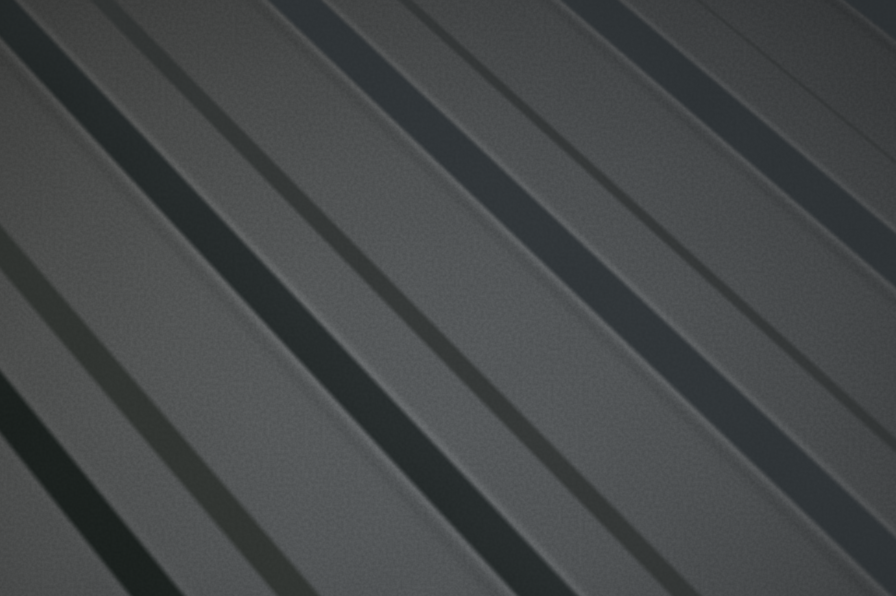
A Shadertoy shader for this texture:

```glsl
// Dark ribbed sheet metal seen at a slant: wide and narrow grooves receding in perspective.

#define VANISH vec2(-3.922, 5.176)   // where all grooves converge, in canvas heights
#define NEAR_SLOPE 1.25              // slope of the first wide groove
#define DEPTH_A 0.1763               // perspective spacing of the repeats
#define DEPTH_B 0.0209
#define WIDE_WIDTH 0.137             // wide groove, as a part of one repeat
#define NARROW_START 0.375           // narrow groove span in one repeat
#define NARROW_END 0.485
#define SOFTNESS 0.013
#define GRAIN_SCALE 170.0
#define GRAIN_AMOUNT 0.030
#define LIGHT_CENTER vec2(0.65, 0.33)

const vec3 SHEET = vec3(0.337, 0.350, 0.357);
const vec3 WIDE_NEAR = vec3(0.105, 0.127, 0.118);
const vec3 WIDE_FAR = vec3(0.188, 0.208, 0.220);
const vec3 NARROW_NEAR = vec3(0.185, 0.200, 0.187);
const vec3 NARROW_FAR = vec3(0.205, 0.217, 0.218);

vec2 gradientAt(vec2 cell) {
    vec3 h = fract(cell.xyx * vec3(0.1031, 0.1030, 0.0973));
    h += dot(h, h.yzx + 33.33);
    float angle = 6.2832 * fract((h.x + h.y) * h.z);
    return vec2(cos(angle), sin(angle));
}

float gradientNoise(vec2 p) {
    vec2 i = floor(p), f = fract(p);
    vec2 w = f * f * f * (f * (f * 6.0 - 15.0) + 10.0);
    vec2 e = vec2(0.0, 1.0);
    float a = dot(gradientAt(i), f);
    float b = dot(gradientAt(i + e.yx), f - e.yx);
    float c = dot(gradientAt(i + e.xy), f - e.xy);
    float d = dot(gradientAt(i + e.yy), f - e.yy);
    return mix(mix(a, b, w.x), mix(c, d, w.x), w.y);
}

// Soft-edged strip between two positions
float strip(float x, float start, float end, float soft) {
    return smoothstep(start - soft, start + soft, x) - smoothstep(end - soft, end + soft, x);
}

// Soft line around a position
float ridge(float x, float center, float width) {
    float d = (x - center) / width;
    return exp(-d * d);
}

void mainImage(out vec4 fragColor, in vec2 fragCoord) {
    vec2 p = fragCoord / iResolution.y;

    // Perspective: slope towards the vanishing point gives the repeat coordinate
    float slope = (VANISH.y - p.y) / (p.x - VANISH.x);
    float u = (NEAR_SLOPE - slope) / (DEPTH_A * slope - DEPTH_B);
    float index = floor(u + 0.25);
    float x = u - index;
    float soft = max(SOFTNESS, fwidth(u));
    float far = smoothstep(0.0, 2.2, u);

    // Broad light pool, slightly warm at the upper left
    vec2 d = (p - LIGHT_CENTER) * vec2(0.85, 1.1);
    float light = exp(-0.5 * dot(d, d));
    float warmth = smoothstep(0.7, -0.5, p.x - 0.5 * p.y);
    vec3 color = SHEET * light * mix(vec3(1.0), vec3(1.02, 1.0, 0.965), warmth);

    // Folded edges: bright rims and a shallow crease beside each wide groove
    float wideEnd = WIDE_WIDTH + 0.02 * index;
    float rimStrength = smoothstep(-0.4, 1.2, u) * light;
    float rims = 0.055 * ridge(x, wideEnd + 0.016, 0.016)
               + 0.050 * ridge(x, -0.014, 0.014)
               - 0.026 * ridge(x, -0.058, 0.022);
    color += rims * rimStrength;

    // Grooves: the far side hides more of each narrow one
    float dim = mix(0.72, 1.06, light);
    float narrowStart = NARROW_START + 0.032 * index;
    float narrow = strip(x, narrowStart, NARROW_END, soft);
    float wide = strip(x, 0.0, wideEnd, soft);
    color = mix(color, mix(NARROW_NEAR, NARROW_FAR, far) * dim, narrow);
    color = mix(color, mix(WIDE_NEAR, WIDE_FAR, far) * dim, wide);

    // Fine pebbled grain, calmer inside the grooves
    float grain = gradientNoise(p * GRAIN_SCALE) + 0.6 * gradientNoise(p * GRAIN_SCALE * 1.9 + 17.0);
    float mottling = gradientNoise(p * 9.0);
    color += GRAIN_AMOUNT * grain * mix(1.0, 0.4, max(wide, narrow)) * light;
    color += 0.006 * mottling;

    fragColor = vec4(clamp(color, 0.0, 1.0), 1.0);
}
```
